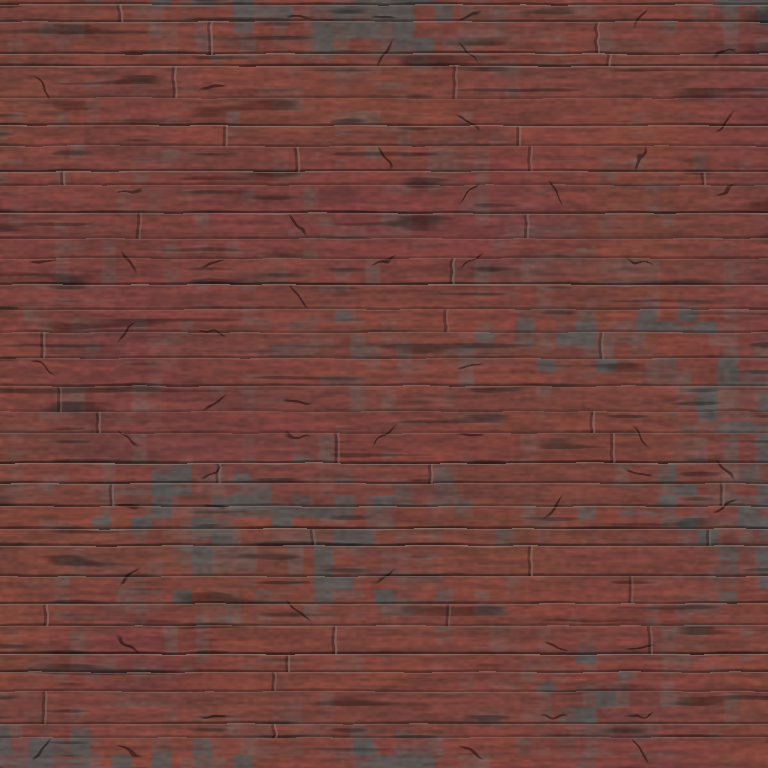
Give the GLSL for this texture, as a three.js fragment shader.

```glsl
#define ROWS 32.0
#define ROW_JITTER 0.6
#define JOINTS_PER_ROW 2
#define JOINT_CHANCE 0.68
#define LINE_WIDTH 0.0022
#define SHADOW_WIDTH 0.0045
#define PATCH_COLUMNS 38.0
#define GREY_LEVEL 0.70
#define GRAIN 0.16
#define CRACK_CHANCE 0.3

varying vec2 vUv;

const vec3 BRICK_RED = vec3(0.485, 0.255, 0.225);
const vec3 DEEP_RED = vec3(0.415, 0.255, 0.235);
const vec3 MAUVE = vec3(0.415, 0.325, 0.305);
const vec3 SLATE = vec3(0.325, 0.325, 0.318);
const vec3 MORTAR = vec3(0.53, 0.46, 0.43);

float hash(vec2 p) {
  vec3 q = fract(vec3(p.xyx) * 0.1031);
  q += dot(q, q.yzx + 33.33);
  return fract((q.x + q.y) * q.z);
}

// Value noise; a larger sharpness gives blockier cells
float cellNoise(vec2 p, float sharpness) {
  vec2 cell = floor(p);
  vec2 f = clamp((fract(p) - 0.5) * sharpness + 0.5, 0.0, 1.0);
  f = f * f * (3.0 - 2.0 * f);
  return mix(mix(hash(cell), hash(cell + vec2(1.0, 0.0)), f.x),
             mix(hash(cell + vec2(0.0, 1.0)), hash(cell + 1.0), f.x), f.y);
}

float noise(vec2 p) { return cellNoise(p, 1.0); }

float rowEdge(float row) {
  return (row + ROW_JITTER * (hash(vec2(mod(row, ROWS), 3.7)) - 0.5)) / ROWS;
}

float band(float d, float width) {
  return 1.0 - smoothstep(0.35 * width, width, abs(d));
}

// One ragged diagonal crack in some of the grid cells
float crack(vec2 uv) {
  vec2 grid = uv * vec2(9.0, 22.0);
  vec2 cell = floor(grid);
  vec2 p = (fract(grid) - 0.5) / vec2(9.0, 22.0);
  p += 0.008 * (vec2(noise(uv * 75.0), noise(uv * 75.0 + 40.0)) - 0.5);
  float angle = (hash(cell + 5.0) - 0.5) * 2.2;
  vec2 dir = vec2(cos(angle), sin(angle));
  float along = dot(p, dir);
  float across = dot(p, vec2(-dir.y, dir.x));
  float fade = 1.0 - smoothstep(0.010, 0.021, length(p));
  return step(hash(cell + 17.0), CRACK_CHANCE) * fade
       * band(across, 0.0021) * smoothstep(-0.02, 0.0, along + 0.01);
}

void main() {
  vec2 uv = vUv;
  uv.y += 0.0024 * (noise(uv * vec2(22.0, 30.0)) - 0.5);

  // Row of uneven height
  float row = floor(uv.y * ROWS);
  row += step(rowEdge(row + 1.0), uv.y) - step(uv.y, rowEdge(row));
  float fromBottom = uv.y - rowEdge(row);
  float fromTop = rowEdge(row + 1.0) - uv.y;
  float rowId = mod(row, ROWS);

  // Upright joints, and the plank they enclose
  float joint = 0.0;
  float jointShade = 0.0;
  float plank = 0.0;
  float bend = 0.003 * (noise(uv * vec2(8.0, 110.0)) - 0.5);
  for (int k = 0; k < JOINTS_PER_ROW; k++) {
    vec2 id = vec2(rowId, float(k) + 51.0);
    float x = (float(k) + 0.1 + 0.8 * hash(id)) / float(JOINTS_PER_ROW);
    float present = step(hash(id + 23.0), JOINT_CHANCE);
    float d = uv.x + bend - x;
    joint = max(joint, present * band(d, LINE_WIDTH));
    jointShade = max(jointShade, present * band(d + 0.003, 0.003));
    plank += present * step(0.0, d);
  }
  float tone = hash(vec2(rowId, plank + 80.0));

  // Long grain and fine mottling
  float grain = 0.6 * noise(uv * vec2(16.0, 190.0)) + 0.4 * noise(uv * vec2(70.0, 330.0));
  float mottle = noise(uv * vec2(150.0, 210.0));
  float streak = noise(uv * vec2(11.0, 120.0) + 60.0);

  // Blocky weathered patches gathered in drifts
  float halfRow = step(fromTop, fromBottom) * step(0.5, hash(vec2(rowId, 9.0)));
  vec2 blockAt = vec2(uv.x * PATCH_COLUMNS, rowId * 2.0 + halfRow + 0.5);
  float block = cellNoise(blockAt, 5.0);
  float drift = noise(uv * vec2(4.0, 9.0) + 12.0);
  float wear = 0.5 * block + 0.5 * drift + 0.10 * (grain - 0.5);
  float fade = cellNoise(blockAt * vec2(1.3, 1.0) + 90.0, 3.0);
  float mauve = smoothstep(0.46, 0.78, 0.5 * fade + 0.3 * streak + 0.2 * drift);

  vec3 color = mix(DEEP_RED, BRICK_RED, clamp(0.2 + 0.5 * tone + 0.9 * (grain - 0.35), 0.0, 1.0));
  color += vec3(0.01, 0.012, -0.008) * (noise(uv * vec2(6.0, 7.0)) - 0.5) * 2.0;
  color = mix(color, MAUVE, 0.8 * mauve);
  color = mix(color, SLATE, 0.85 * smoothstep(GREY_LEVEL - 0.06, GREY_LEVEL + 0.06, wear));
  color *= 1.0 + GRAIN * (grain - 0.5) * 1.6 + GRAIN * (mottle - 0.5) * 0.7;

  // Dark splits along the grain, and cracks
  color *= 1.0 - 0.30 * smoothstep(0.76, 0.95, streak);
  color *= 1.0 - 0.42 * crack(uv);

  // Shadow at the foot of each plank, pale lip at its top
  float footStrength = mix(0.2, 0.55, hash(vec2(rowId, 31.0)));
  float topStrength = mix(0.3, 0.85, hash(vec2(mod(row + 1.0, ROWS), 31.0)));
  float worn = 0.55 + 0.45 * noise(vec2(uv.x * 14.0, rowId * 3.0));
  color *= 1.0 - footStrength * worn * band(fromBottom, SHADOW_WIDTH);
  color *= 1.0 - 0.25 * jointShade;
  color = mix(color, MORTAR, topStrength * worn * band(fromTop, LINE_WIDTH));
  color = mix(color, MORTAR, 0.55 * worn * joint);

  gl_FragColor = vec4(color, 1.0);
}
```
